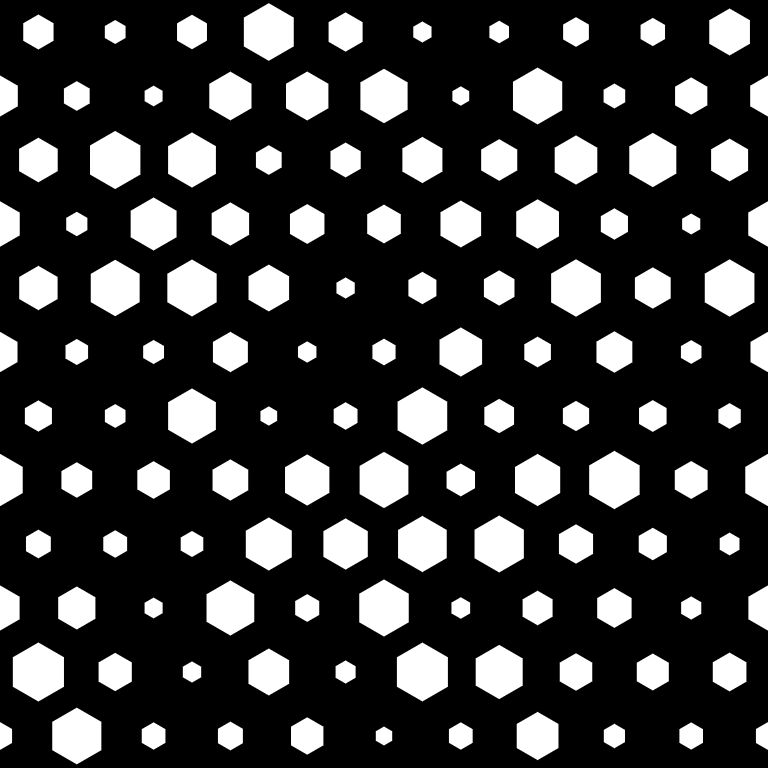
Write a three.js fragment shader that draws this pattern.

```glsl
varying vec2 vUv;

const vec2 GRID = vec2(10.0, 12.0);      // hexagons across, rows up
const float MIN_APOTHEM = 0.0106;        // centre to flat side, in canvas widths
const float MAX_APOTHEM = 0.0346;
const vec2 SEED = vec2(17.0, 43.0);
const vec3 BACKGROUND = vec3(0.0);
const vec3 HEXAGON = vec3(1.0);

float hash(vec2 p) {
  vec3 q = fract(p.xyx * vec3(0.1031, 0.1030, 0.0973));
  q += dot(q, q.yzx + 33.33);
  return fract((q.x + q.y) * q.z);
}

// Distance to a regular hexagon with corners at top and bottom
float hexagonDistance(vec2 p, float apothem) {
  p = abs(p);
  return max(p.x, dot(p, vec2(0.5, 0.8660254))) - apothem;
}

void main() {
  // Staggered rows: even rows are centred on the left and right edges
  vec2 grid = vUv * GRID;
  float row = floor(grid.y);
  grid.x += 0.5 * (1.0 - mod(row, 2.0));

  // Wrapped cell index keeps both halves of an edge hexagon the same size
  vec2 cell = mod(floor(grid), GRID);
  vec2 local = (fract(grid) - 0.5) / GRID;

  float apothem = mix(MIN_APOTHEM, MAX_APOTHEM, hash(cell + SEED));
  float d = hexagonDistance(local, apothem);

  // Edge smoothing one pixel wide
  float pixel = max(fwidth(vUv.x), 1e-5);
  float coverage = clamp(0.5 - d / pixel, 0.0, 1.0);
  gl_FragColor = vec4(mix(BACKGROUND, HEXAGON, coverage), 1.0);
}
```
